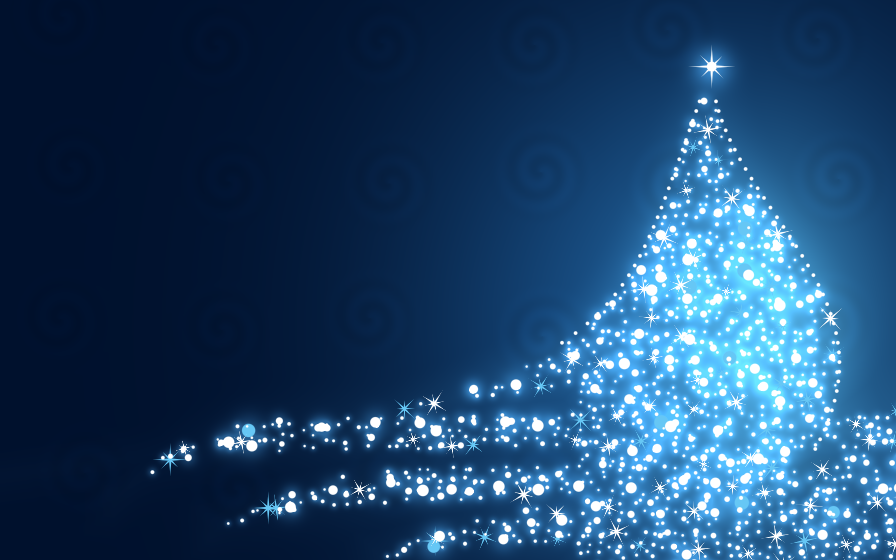
Write a WebGL 1 fragment shader that draws this background.

```glsl
precision highp float;
// A glittering fir tree of light dots on deep blue, with tails sweeping left.
// A signed shape mask decides which jittered grid cells hold a dot or a spark;
// Gaussian glows, bead chains and faint spiral ornaments complete the scene.
uniform vec2 u_resolution;

#define APEX vec2(1.271, 0.881)
#define NAVY vec3(0.0, 0.065, 0.175)
#define BLUE vec3(0.11, 0.35, 0.58)
#define AQUA vec3(0.40, 0.78, 0.96)
#define TAIL_A vec4(0.204, 0.230, 0.125, 9.0)
#define TAIL_B vec4(0.379, 0.145, 0.095, 6.0)
#define TAIL_C vec4(0.677, 0.075, 0.075, 6.0)
#define CURL_STRENGTH 0.05

float hash(vec2 p) {
  vec3 q = fract(p.xyx * vec3(0.1031, 0.1030, 0.0973));
  q += dot(q, q.yzx + 33.33);
  return fract((q.x + q.y) * q.z);
}

vec2 hash2(vec2 p) { return vec2(hash(p + 17.3), hash(p + 71.9)); }

// Tail = (tip x, level, drop at the tip, rate of rise)
float tailY(float x, vec4 tail) {
  return tail.y - tail.z * exp(-(x - tail.x) * tail.w);
}

float insideTail(vec2 p, vec4 tail) {
  float along = p.x - tail.x;
  float halfWidth = 0.007 + 0.024 * smoothstep(0.0, 0.3, along);
  return min(halfWidth - abs(p.y - tailY(max(p.x, tail.x), tail)), along);
}

// Left and right outline of the tree at a drop t below the apex
vec2 outline(float t) {
  float s = sin(2.96 * t);
  return APEX.x + vec2(-0.35 * t - 6.6 * pow(abs(t), 6.0), 0.228 * s * s);
}

// Approximate signed distance, positive inside the lit shape
float inside(vec2 p) {
  float t = APEX.y - p.y;
  vec2 edge = outline(t);
  float slope = 0.35 + 39.6 * pow(abs(t), 5.0);
  float left = (p.x - edge.x) / sqrt(1.0 + slope * slope);
  float lower = max(p.x - 1.03, p.y - 0.15 - 0.16 * p.x);
  float body = min(min(left, edge.y - p.x), min(lower, t - 0.05));
  float corner = (p.x - 1.32 - p.y) * 0.7;
  float tails = max(insideTail(p, TAIL_A), max(insideTail(p, TAIL_B), insideTail(p, TAIL_C)));
  return max(max(body, corner), tails);
}

float disc(float d, float r) {
  float aa = 0.75 / u_resolution.y;
  return 1.0 - smoothstep(r - aa, r + aa, d);
}

// Eight tapered rays, the diagonal ones shorter
float spark(vec2 d, float size) {
  vec2 a = abs(d) / size;
  vec2 b = abs(vec2(d.x + d.y, d.x - d.y)) / size;
  float rays = max(1.0 - a.x - 11.0 * a.y, 1.0 - a.y - 11.0 * a.x);
  float diagonal = max(1.0 - b.x - 9.0 * b.y, 1.0 - b.y - 9.0 * b.x);
  return clamp(1.8 * max(rays, diagonal), 0.0, 1.0);
}

// Scattered dots: x = core, y = halo
vec2 dots(vec2 p, float cell, vec2 radii, float density) {
  vec2 light = vec2(0.0);
  for (int j = -1; j <= 1; j++) {
    for (int i = -1; i <= 1; i++) {
      vec2 id = floor(p / cell) + vec2(float(i), float(j));
      vec2 center = (id + 0.15 + 0.7 * hash2(id + cell * 900.0)) * cell;
      float pick = hash(id + cell * 3000.0);
      float r = mix(radii.x, radii.y, hash(id + 5.7));
      if (pick > density || inside(center) < 0.2 * r) continue;
      float d = length(p - center);
      light.x = max(light.x, disc(d, r));
      light.y += exp(-d * d / (6.0 * r * r));
    }
  }
  return light;
}

// Scattered sparks: x = white, y = aqua
vec2 sparks(vec2 p, float cell) {
  vec2 light = vec2(0.0);
  for (int j = -1; j <= 1; j++) {
    for (int i = -1; i <= 1; i++) {
      vec2 id = floor(p / cell) + vec2(float(i), float(j));
      vec2 center = (id + 0.1 + 0.8 * hash2(id + 41.0)) * cell;
      if (inside(center) < 0.002) continue;
      float kind = hash(id + 9.1), turn = 1.5 * hash(id + 3.3);
      vec2 d = p - center;
      d = vec2(d.x * cos(turn) - d.y * sin(turn), d.x * sin(turn) + d.y * cos(turn));
      float s = spark(d, mix(0.018, 0.032, hash(id + 27.0)));
      light = max(light, kind < 0.7 ? vec2(s, 0.0) : vec2(0.0, s));
    }
  }
  return light;
}

// Faint spirals, one per large cell
float curls(vec2 p) {
  vec2 id = floor(p / 0.27);
  vec2 d = p - (id + 0.4 + 0.2 * hash2(id)) * 0.27;
  float r = length(d);
  return sin(150.0 * r + atan(d.y, d.x + 1e-5)) * (1.0 - smoothstep(0.03, 0.11, r));
}

void main() {
  vec2 p = gl_FragCoord.xy / u_resolution.y;

  // Backdrop, ornaments and glow
  vec2 w = (p - vec2(1.28, 0.42)) / vec2(0.52, 0.55);
  vec2 n = (p - vec2(1.37, 0.40)) / vec2(0.19, 0.29);
  float wide = exp(-dot(w, w));
  vec3 color = mix(NAVY, BLUE, wide) * (1.0 + CURL_STRENGTH * curls(p));
  color += vec3(0.13, 0.21, 0.18) * exp(-dot(n, n));
  color += vec3(0.07, 0.13, 0.15) * smoothstep(-0.08, 0.07, inside(p)) * (0.2 + 0.8 * wide);

  // Dots in three sizes and aqua discs
  vec2 light = dots(p, 0.019, vec2(0.0020, 0.0038), 0.75);
  light += dots(p, 0.032, vec2(0.0040, 0.0068), 0.60);
  light += dots(p, 0.055, vec2(0.0075, 0.0105), 0.60);
  vec2 bubble = dots(p, 0.14, vec2(0.011, 0.014), 0.45);
  vec2 glint = sparks(p, 0.075);

  // Bead chains along both outlines
  float beadY = (floor(p.y * 58.0) + 0.5) / 58.0;
  vec2 edge = outline(APEX.y - beadY);
  float beads = disc(length(p - vec2(edge.y, beadY)), 0.0033) * step(0.19, p.y);
  beads = max(beads, disc(length(p - vec2(edge.x, beadY)), 0.0033) * step(0.38, p.y));
  light.x = max(light.x, beads * step(p.y, 0.83));

  // One aqua spark near the tip of each tail
  for (int k = 0; k < 3; k++) {
    vec4 tail = k == 0 ? TAIL_A : (k == 1 ? TAIL_B : TAIL_C);
    float x = tail.x + 0.1;
    glint.y = max(glint.y, spark(p - vec2(x, tailY(x, tail)), 0.035));
  }

  // Apex star and final blend
  vec2 top = p - APEX;
  float star = max(spark(top, 0.045), disc(length(top), 0.009));
  color += vec3(0.16, 0.32, 0.42) * (min(light.y + bubble.y, 1.6) * 0.5 + exp(-dot(top, top) * 900.0));
  color = mix(color, AQUA, max(bubble.x, glint.y));
  color = mix(color, vec3(1.0), clamp(max(max(light.x, glint.x), star), 0.0, 1.0));
  gl_FragColor = vec4(color, 1.0);
}
```
